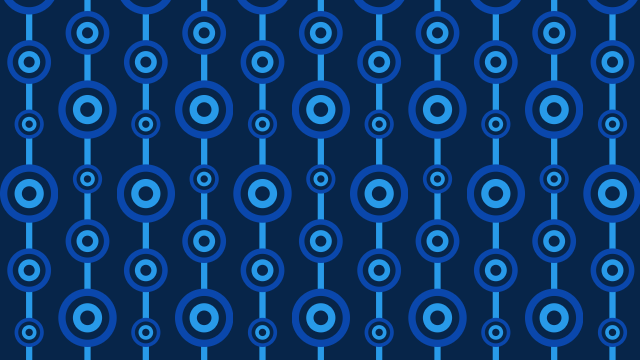
A WebGL 2 fragment shader for this pattern:

```glsl
#version 300 es
precision highp float;
// Vertical strings of concentric ring beads in three sizes, alternate strings reversed.

uniform vec2 u_resolution;
out vec4 fragColor;

// Lengths are in units of the spacing between strings.
const float CANVAS_HEIGHT = 6.1714;
const float BEAD_RADII[3] = float[3](0.5, 0.25, 0.375);
const float BEAD_GAP = 0.44;
const float PERIOD = 2.0 * (0.5 + 0.25 + 0.375) + 3.0 * BEAD_GAP;
const float EVEN_START = 2.853;   // height of a large bead on even strings
const float ODD_START = 4.293;    // height of a large bead on odd strings
const float STRING_HALF_WIDTH = 0.0535;

// Ring edges as fractions of the bead radius.
const float BAND_INNER = 0.75;
const float EYE_OUTER = 0.5;
const float EYE_INNER = 0.25;

const vec3 NAVY = vec3(0.027, 0.145, 0.286);
const vec3 COBALT = vec3(0.040, 0.280, 0.675);
const vec3 SKY = vec3(0.155, 0.605, 0.915);

// Antialiased coverage of the inside of a signed distance.
float coverage(float dist, float pixel) {
    return clamp(0.5 - dist / pixel, 0.0, 1.0);
}

vec3 paintBead(vec3 color, float dist, float radius, float pixel) {
    color = mix(color, COBALT, coverage(dist - radius, pixel));
    color = mix(color, NAVY, coverage(dist - radius * BAND_INNER, pixel));
    color = mix(color, SKY, coverage(dist - radius * EYE_OUTER, pixel));
    return mix(color, NAVY, coverage(dist - radius * EYE_INNER, pixel));
}

void main() {
    float pixel = CANVAS_HEIGHT / u_resolution.y;
    vec2 p = gl_FragCoord.xy * pixel;

    // Local coordinates on the nearest string; odd strings run downward.
    bool isOdd = mod(floor(p.x), 2.0) > 0.5;
    float x = fract(p.x) - 0.5;
    float along = isOdd ? ODD_START - p.y : p.y - EVEN_START;

    vec3 color = mix(NAVY, SKY, coverage(abs(x) - STRING_HALF_WIDTH, pixel));

    // Beads follow one another with equal gaps and wrap every period.
    float center = 0.0;
    for (int i = 0; i < 3; i++) {
        float radius = BEAD_RADII[i];
        float y = along - center;
        y -= PERIOD * floor(y / PERIOD + 0.5);
        color = paintBead(color, length(vec2(x, y)), radius, pixel);
        center += radius + BEAD_GAP + BEAD_RADII[(i + 1) % 3];
    }

    fragColor = vec4(color, 1.0);
}
```
